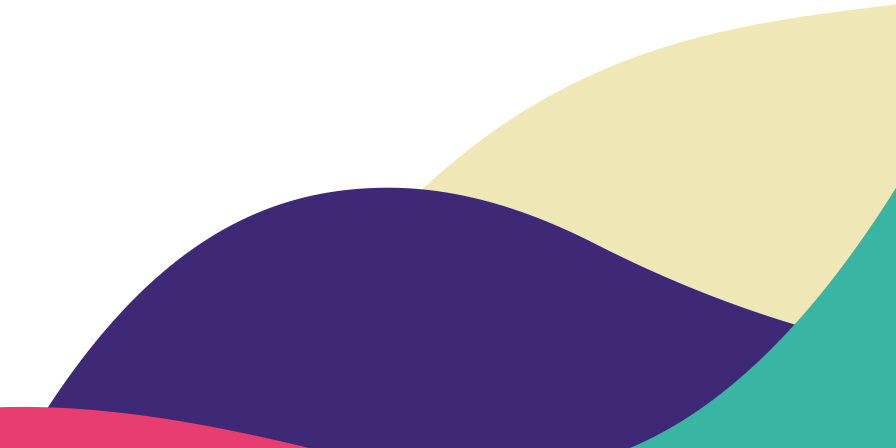
A Shadertoy shader for this background:

```glsl
// Flat overlapping hills in cream, violet, teal and pink on white.

// Height at x of a cubic curve from a to b with the given end slopes,
// continued as straight lines beyond both ends.
float curve(float x, vec2 a, vec2 b, float slopeA, float slopeB) {
    float span = b.x - a.x;
    float t = clamp((x - a.x) / span, 0.0, 1.0);
    float s = 1.0 - t;
    float height = mix(a.y, b.y, t * t * (3.0 - 2.0 * t))
                 + span * t * s * (slopeA * s - slopeB * t);
    return height + slopeA * min(x - a.x, 0.0) + slopeB * max(x - b.x, 0.0);
}

// Antialiased coverage of the area below a height.
float below(float height, float y) {
    float d = height - y;
    float pixel = length(vec2(dFdx(d), dFdy(d)));
    return clamp(0.5 + d / max(pixel, 1e-6), 0.0, 1.0);
}

// The violet hill: rise, rounded crest, then a flattening tail.
float violetHill(float x) {
    vec2 crest = vec2(0.867, 0.581), bend = vec2(1.328, 0.456);
    if (x < crest.x) return curve(x, vec2(0.109, 0.094), crest, 1.52, 0.0);
    if (x < bend.x) return curve(x, crest, bend, 0.0, -0.51);
    return curve(x, bend, vec2(1.776, 0.275), -0.51, -0.30);
}

void mainImage(out vec4 fragColor, in vec2 fragCoord) {
    vec2 p = fragCoord / iResolution.y;

    // Hill outlines
    float cream = curve(p.x, vec2(0.943, 0.578), vec2(2.0, 0.990), 0.93, 0.12);
    float violet = violetHill(p.x);
    float teal = curve(p.x, vec2(1.406, 0.0), vec2(2.0, 0.581), 0.42, 1.60);
    float pink = curve(p.x, vec2(0.0, 0.091), vec2(0.690, 0.0), 0.03, -0.24);

    // Paint from back to front
    vec3 color = vec3(1.0);
    color = mix(color, vec3(0.94, 0.905, 0.715), below(cream, p.y));
    color = mix(color, vec3(0.24, 0.16, 0.46), below(violet, p.y));
    color = mix(color, vec3(0.22, 0.71, 0.64), below(teal, p.y));
    color = mix(color, vec3(0.91, 0.24, 0.44), below(pink, p.y));

    fragColor = vec4(color, 1.0);
}
```
